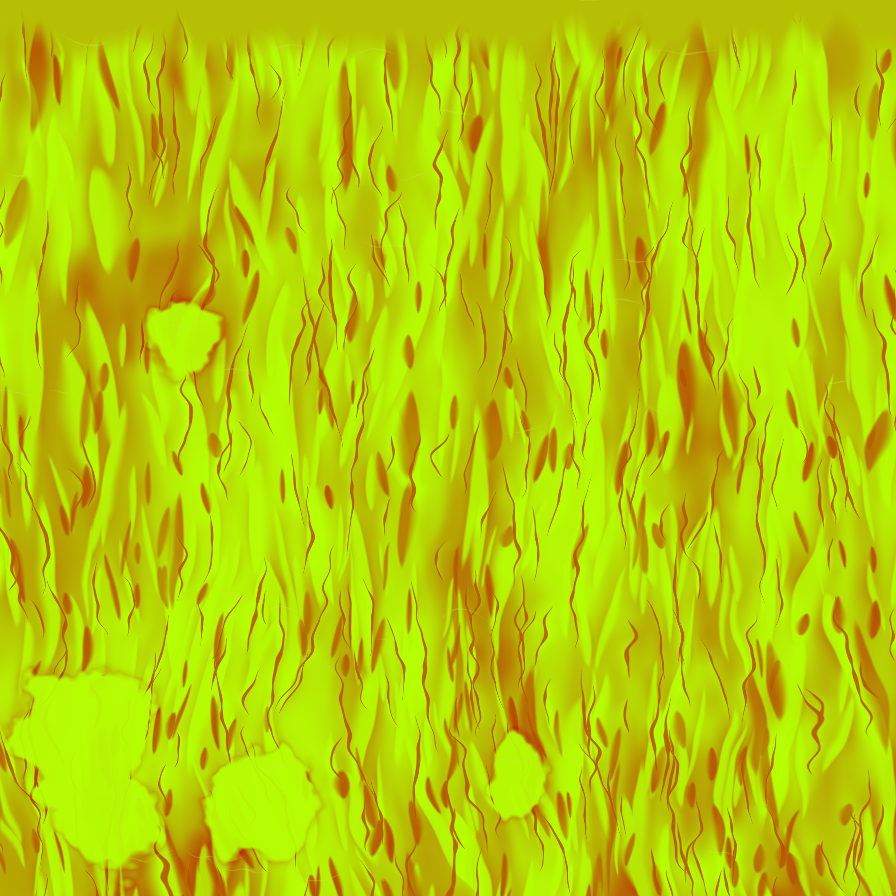
Write a Shadertoy shader that draws this texture map.

```glsl
#define RED 0.715
#define BLUE 0.01
#define BASE_LOW 0.65
#define BASE_HIGH 0.96
#define BLADE_LEVEL 0.99
#define PIT_LEVEL 0.30
#define CRACK_LEVEL 0.33
#define CRACK_WIDTH 0.0019
#define BAND_LEVEL 0.75
#define LEAN 0.5
#define WARP 0.035

vec4 hash4(vec2 p) {
    vec4 q = fract(p.xyxy * vec4(0.1031, 0.1030, 0.0973, 0.1099));
    q += dot(q, q.wzxy + 33.33);
    return fract((q.xxyz + q.yzzw) * q.zywx);
}

float noise(vec2 p) {
    vec2 i = floor(p), f = fract(p);
    f = f * f * (3.0 - 2.0 * f);
    vec2 e = vec2(0, 1);
    return mix(mix(hash4(i).x, hash4(i + e.yx).x, f.x),
               mix(hash4(i + e).x, hash4(i + e.yy).x, f.x), f.y);
}

float fbm(vec2 p) {
    return (noise(p) * 4.0 + noise(p * 2.1 + 7.3) * 2.0 + noise(p * 4.3 + 3.1)) / 7.0;
}

// Local frame of one strand: x across in canvas units, y along from -1 to 1
vec2 strandFrame(vec2 p, vec2 cell, vec2 grid, vec4 place, vec4 shape) {
    vec2 q = p - (cell + place.xy) / grid;
    q.x -= q.y * (shape.x - 0.5) * LEAN;
    return vec2(q.x, q.y * grid.y / mix(0.35, 0.9, shape.y));
}

// Tapering blades, crisp on one side; x: coverage, y: shadow past the crisp side
vec2 blades(vec2 p, vec2 grid, vec2 density, float width, float seed) {
    vec2 home = floor(p * grid), result = vec2(0);
    float soft = 0.0012 + 0.5 / iResolution.y;
    for (int k = 0; k < 9; k++) {
        vec2 cell = home + vec2(k % 3 - 1, k / 3 - 1);
        vec4 place = hash4(cell + seed), shape = hash4(cell + seed + 57.3);
        if (place.z > mix(density.y, density.x, cell.y / grid.y)) continue;
        vec2 q = strandFrame(p, cell, grid, place, shape);
        float taper = max(1.0 - q.y * q.y, 0.0) * (1.0 + 0.5 * q.y * (place.w - 0.5));
        float w = width * mix(0.35, 1.0, shape.z) * taper;
        float x = shape.w < 0.5 ? -q.x : q.x;
        float ends = smoothstep(1.0, 0.75, abs(q.y));
        float crisp = smoothstep(-soft, soft, w - x);
        float fade = smoothstep(-1.7 * w - 0.001, -0.2 * w, x);
        float shadow = (1.0 - crisp) * exp(-max(x - w, 0.0) / 0.007) * taper;
        result = max(result, vec2(crisp * fade * ends, shadow * ends));
    }
    return result;
}

// Thin wavering cracks; x: line, y: glow on one flank
vec2 cracks(vec2 p, vec2 grid, vec2 density, float width, float seed) {
    vec2 home = floor(p * grid), result = vec2(0);
    float soft = 0.6 / iResolution.y;
    for (int k = 0; k < 9; k++) {
        vec2 cell = home + vec2(k % 3 - 1, k / 3 - 1);
        vec4 place = hash4(cell + seed), shape = hash4(cell + seed + 21.7);
        if (place.z > mix(density.y, density.x, cell.y / grid.y)) continue;
        vec2 q = strandFrame(p, cell, grid, place, shape);
        float waver = noise(vec2(p.y * 55.0, cell.x * 3.7 + seed)) - 0.5;
        q.x += 0.010 * waver + (place.w - 0.5) * 0.02 * q.y * q.y;
        float taper = max(1.0 - q.y * q.y, 0.0);
        float w = width * taper * mix(0.4, 1.3, noise(vec2(p.y * 90.0, seed + cell.x)));
        float line = smoothstep(soft, -soft, abs(q.x) - w) * smoothstep(0.0, 0.2, taper);
        float flank = shape.w < 0.5 ? -q.x : q.x;
        float glow = step(0.0, flank) * exp(-flank / 0.006) * taper;
        result = max(result, vec2(line, glow));
    }
    return result;
}

// Ragged bright clumps: centre and radius
float clumps(vec2 p) {
    vec3 spots[5] = vec3[5](vec3(0.09, 0.18, 0.075), vec3(0.13, 0.08, 0.055),
        vec3(0.20, 0.62, 0.04), vec3(0.29, 0.10, 0.06), vec3(0.58, 0.13, 0.04));
    float d = 1.0;
    for (int i = 0; i < 5; i++) d = min(d, length(p - spots[i].xy) - spots[i].z);
    return d + 0.05 * (fbm(p * 28.0) - 0.5);
}

void mainImage(out vec4 fragColor, in vec2 fragCoord) {
    vec2 uv = fragCoord / iResolution.y;
    float low = smoothstep(0.6, 0.1, uv.y);
    vec2 p = uv;
    p.x += WARP * (1.0 + low) * (fbm(uv * vec2(7.0, 6.0)) - 0.5);

    // Soft upright ground with brownish hollows
    float level = mix(BASE_LOW, BASE_HIGH, smoothstep(0.2, 0.75, fbm(p * vec2(17.0, 5.0))));
    level -= 0.28 * smoothstep(0.58, 0.82, fbm(uv * vec2(9.0, 6.0) + 31.0));

    // Bright blades, large and small
    vec2 large = blades(p, vec2(18, 7), vec2(0.8), 0.015, 3.0);
    vec2 small = blades(p, vec2(34, 13), vec2(0.45, 0.6), 0.006, 71.0);
    level -= 0.13 * max(large.y, small.y);
    level = mix(level, BLADE_LEVEL, max(large.x * 0.85, small.x * 0.8));

    // Dark pits, more and smaller towards the bottom
    float pit = blades(p, vec2(14, 10), vec2(0.2, 0.22), 0.011, 113.0).x;
    float fleck = blades(p, vec2(38, 26), vec2(0.05, 0.28), 0.006, 151.0).x;
    float depth = mix(0.5, 1.0, noise(p * vec2(30.0, 18.0)));
    level = mix(level, PIT_LEVEL, max(pit * 0.85, fleck) * depth);

    // Cracks with a lit flank
    vec2 longCrack = cracks(p, vec2(20, 8), vec2(0.42, 0.5), CRACK_WIDTH, 211.0);
    vec2 shortCrack = cracks(p, vec2(36, 18), vec2(0.2, 0.35), CRACK_WIDTH * 0.8, 263.0);
    level += 0.16 * max(longCrack.y, shortCrack.y);
    level = mix(level, CRACK_LEVEL, max(longCrack.x, shortCrack.x) * 0.9);

    // Clumps with a shaded rim
    float d = clumps(uv);
    level -= 0.15 * exp(-abs(d - 0.004) / 0.004);
    level = mix(level, BLADE_LEVEL, 0.93 * smoothstep(0.003, -0.004, d));

    // Plain band along the top with a ragged lower edge
    float ragged = 0.04 * noise(vec2(uv.x * 45.0, 2.0));
    level = mix(level, BAND_LEVEL, smoothstep(0.955, 0.995, uv.y + ragged));

    // Sparse pale scratches
    float scratch = cracks(uv.yx, vec2(16, 24), vec2(0.07), 0.0009, 307.0).x;
    vec3 color = vec3(RED, clamp(level, 0.2, 1.0), BLUE);
    fragColor = vec4(mix(color, vec3(0.8, 0.9, 0.35), scratch * 0.3), 1.0);
}
```
